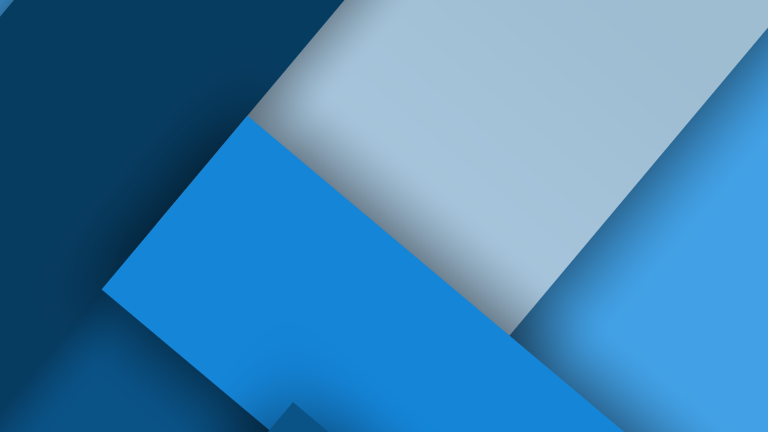
Write a WebGL 1 fragment shader that draws this background.

```glsl
precision highp float;
// Overlapping diagonal sheets of blue and grey paper with soft drop shadows.

uniform vec2 u_resolution;

// Coverage of the box from lo to hi, with edges softened over a radius.
float boxCoverage(vec2 p, vec2 lo, vec2 hi, float radius) {
  vec2 inside = smoothstep(-radius, radius, p - lo)
              * smoothstep(-radius, radius, hi - p);
  return inside.x * inside.y;
}

// Lays a sheet over the colour below, shading its surroundings first.
vec3 addSheet(vec3 below, vec2 p, vec2 lo, vec2 hi, vec3 sheet,
              float blur, float shade) {
  vec3 shadowed = below * (1.0 - shade * boxCoverage(p, lo, hi, blur));
  return mix(shadowed, sheet, boxCoverage(p, lo, hi, 0.7 / u_resolution.y));
}

void main() {
  vec2 canvas = gl_FragCoord.xy / u_resolution.y;

  // Sheet axes: x climbs to the upper right, y falls to the lower right.
  vec2 along = vec2(cos(radians(50.0)), sin(radians(50.0)));
  vec2 p = vec2(dot(canvas, along), dot(canvas, vec2(along.y, -along.x)));

  // Light blue base
  vec3 color = vec3(0.26, 0.63, 0.90);

  // Pale grey band, dimming slightly toward its upper end
  vec3 grey = mix(vec3(0.65, 0.77, 0.86), vec3(0.62, 0.74, 0.82),
                  smoothstep(0.95, 1.8, p.x));
  color = addSheet(color, p, vec2(0.6, -0.4), vec2(4.0, 0.760), grey, 0.18, 0.68);

  // Mid blue sheet at the lower left
  color = mix(color, vec3(0.04, 0.325, 0.53), step(p.x, 0.6));

  // Navy band
  color = addSheet(color, p, vec2(-3.0, -0.618), vec2(4.0, -0.032),
                   vec3(0.028, 0.235, 0.38), 0.13, 0.58);

  // Bright blue strip
  color = addSheet(color, p, vec2(0.404, -0.032), vec2(0.929, 4.0),
                   vec3(0.08, 0.52, 0.845), 0.17, 0.68);

  // Small blue corner at the bottom
  color = addSheet(color, p, vec2(-3.0, 0.475), vec2(0.489, 4.0),
                   vec3(0.04, 0.325, 0.53), 0.17, 0.6);

  gl_FragColor = vec4(color, 1.0);
}
```
